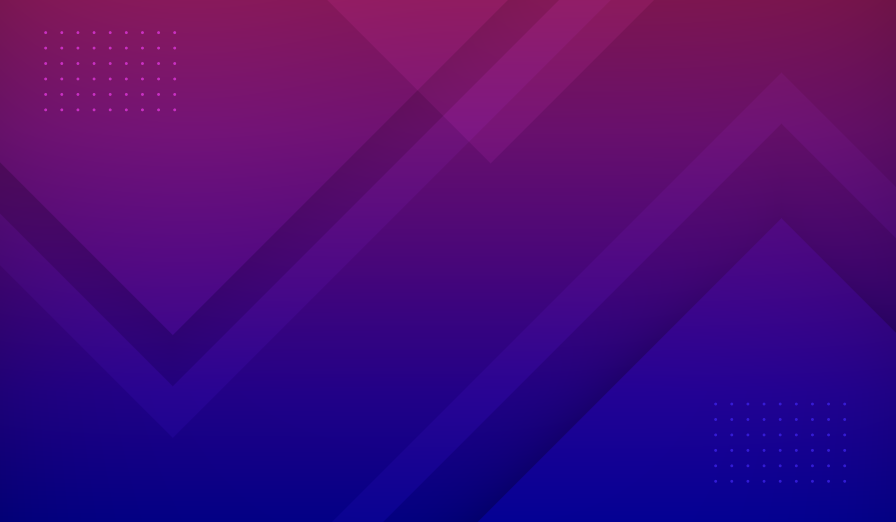
A WebGL 2 fragment shader for this background:

```glsl
#version 300 es
precision highp float;
// Crimson to indigo backdrop with layered diagonal chevrons and two dot grids.

uniform vec2 u_resolution;
out vec4 outColor;

// Lengths are in canvas heights, measured from the top left corner.
const vec3 GRADIENT[5] = vec3[5](
    vec3(0.490, 0.085, 0.315), vec3(0.410, 0.062, 0.425),
    vec3(0.285, 0.024, 0.475), vec3(0.135, 0.003, 0.530),
    vec3(0.010, 0.000, 0.525));
const vec3 PANEL_TINT = vec3(0.048, 0.014, 0.045);
const vec3 BAND_TINT = vec3(0.026, 0.012, 0.046);
const vec3 WEDGE_TINT = vec3(0.055, 0.018, 0.045);
const vec3 PINK_DOT = vec3(0.82, 0.20, 0.80);
const vec3 BLUE_DOT = vec3(0.24, 0.14, 0.92);

const float VEE_X = 0.331;
const vec3 VEE_TIPS = vec3(0.642, 0.740, 0.839);
const float PEAK_X = 1.497;
const vec3 PEAK_TIPS = vec3(0.139, 0.237, 0.418);
const vec2 WEDGE_TIP = vec2(0.940, 0.313);

const vec2 PINK_ORIGIN = vec2(0.0875, 0.0625);
const vec2 BLUE_ORIGIN = vec2(1.371, 0.774);
const vec2 DOT_STEP = vec2(0.0309, 0.0296);
const vec2 DOT_LAST = vec2(8.0, 5.0);
const float DOT_RADIUS = 0.0027;

// Antialiased coverage of the side where d is positive.
float cover(float d, float soft) {
    return smoothstep(-soft, soft, d);
}

vec3 verticalGradient(float t) {
    float s = clamp(t, 0.0, 1.0) * 4.0;
    vec3 color = GRADIENT[0];
    for (int i = 1; i < 5; i++) {
        color = mix(color, GRADIENT[i], clamp(s - float(i - 1), 0.0, 1.0));
    }
    return color;
}

float dotGrid(vec2 p, vec2 origin, float soft) {
    vec2 q = (p - origin) / DOT_STEP;
    vec2 cell = clamp(floor(q + 0.5), vec2(0.0), DOT_LAST);
    return cover(DOT_RADIUS - length((q - cell) * DOT_STEP), soft);
}

void main() {
    float pixel = 1.0 / u_resolution.y;
    vec2 p = gl_FragCoord.xy * pixel;
    p.y = 1.0 - p.y;
    float edge = pixel;
    float aspect = u_resolution.x * pixel;

    // Base gradient
    vec3 color = verticalGradient(p.y);

    // Left vee: bright panel, shadowed band, pale band
    float vee = p.y + abs(p.x - VEE_X);
    float veePanel = cover(VEE_TIPS.x - vee, edge);
    float veeInner = cover(VEE_TIPS.y - vee, edge);
    float veeOuter = cover(VEE_TIPS.z - vee, edge);
    float veeFade = exp(-max(vee - VEE_TIPS.x, 0.0) * 7.0);
    color += BAND_TINT * (veeOuter - veeInner);
    color *= 1.0 - (veeInner - veePanel) * (0.02 + 0.08 * veeFade);
    color += PANEL_TINT * veePanel * mix(1.0, 0.45, smoothstep(0.3, 0.9, p.x));

    // Right peak: pale band, shadowed band, bright panel
    float peak = p.y - abs(p.x - PEAK_X);
    float peakOuter = cover(peak - PEAK_TIPS.x, edge);
    float peakInner = cover(peak - PEAK_TIPS.y, edge);
    float peakPanel = cover(peak - PEAK_TIPS.z, edge);
    float peakFade = exp(-max(PEAK_TIPS.z - peak, 0.0) * 12.0);
    float peakShadow = mix(0.06, 0.17, smoothstep(0.45, 0.75, p.y));
    color += BAND_TINT * (peakOuter - peakInner);
    color *= 1.0 - (peakInner - peakPanel) * (0.02 + peakShadow * peakFade);
    color += PANEL_TINT * vec3(0.1, 0.3, 1.2) * peakPanel;

    // Translucent wedge hanging from the top edge
    float wedge = WEDGE_TIP.y - p.y - abs(p.x - WEDGE_TIP.x);
    color += WEDGE_TINT * cover(wedge, edge);

    // Darkened side edges
    float side = min(p.x, aspect - p.x);
    color *= 1.0 - 0.12 * exp(-side * 7.0);

    // Dot grids
    color = mix(color, PINK_DOT, 0.9 * dotGrid(p, PINK_ORIGIN, 0.6 * pixel));
    color = mix(color, BLUE_DOT, 0.75 * dotGrid(p, BLUE_ORIGIN, 0.6 * pixel));

    outColor = vec4(clamp(color, 0.0, 1.0), 1.0);
}
```
